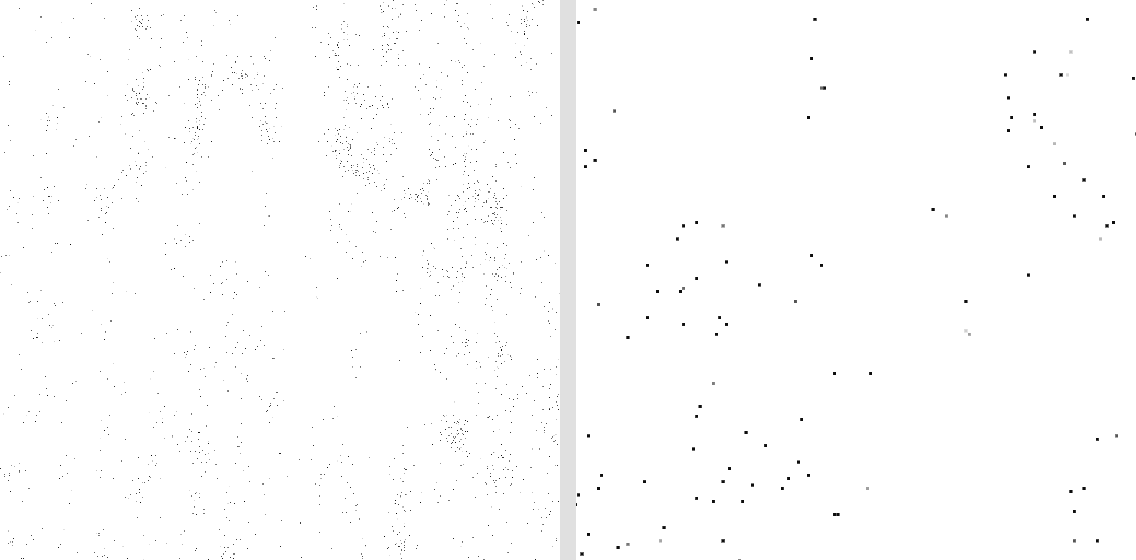
Left, the full canvas; right, a detail of the centre.
A WebGL 1 fragment shader for this texture:

```glsl
precision highp float;

// Sparse dark specks on white, gathered in upright streaks and small clumps.
// A fine grid holds at most one square grain per cell; the chance of a grain
// comes from three layers of gradient noise and a broad bare column.

uniform vec2 u_resolution;

const vec3 PAPER = vec3(1.0);
const vec3 INK = vec3(0.05);

const float GRAIN_CELLS = 512.0;      // grid cells across the canvas
const float BASE_CHANCE = 0.0034;     // chance of a grain in a neutral cell
const float MAX_CHANCE = 0.13;        // limit inside the tightest clumps
const float FAINT_SHARE = 0.25;       // share of grains that are grey

const vec2 REGION_SCALE = vec2(3.0, 2.5);
const vec2 STREAK_SCALE = vec2(19.0, 2.6);
const vec2 CLUMP_SCALE = vec2(17.0, 14.0);
const float REGION_GAIN = 2.0;
const float STREAK_GAIN = 3.8;
const float CLUMP_GAIN = 4.0;

const float BARE_CENTER = 0.53;       // column left nearly empty
const float BARE_WIDTH = 0.05;
const float BARE_DEPTH = 0.95;

float hash(vec2 p) {
  vec3 q = fract(vec3(p.xyx) * 0.1031);
  q += dot(q, q.yzx + 33.33);
  return fract((q.x + q.y) * q.z);
}

vec2 gradientAt(vec2 corner) {
  float angle = 6.28319 * hash(corner);
  return vec2(cos(angle), sin(angle));
}

float gradientNoise(vec2 p) {
  vec2 i = floor(p);
  vec2 f = fract(p);
  vec2 u = f * f * f * (f * (f * 6.0 - 15.0) + 10.0);
  vec2 e = vec2(1.0, 0.0);
  float a = dot(gradientAt(i), f);
  float b = dot(gradientAt(i + e.xy), f - e.xy);
  float c = dot(gradientAt(i + e.yx), f - e.yx);
  float d = dot(gradientAt(i + e.xx), f - e.xx);
  return mix(mix(a, b, u.x), mix(c, d, u.x), u.y);
}

// Probability that a cell centred at p (canvas units) holds a grain.
float grainChance(vec2 p) {
  float crowding = REGION_GAIN * gradientNoise(p * REGION_SCALE + 7.3)
                 + STREAK_GAIN * gradientNoise(p * STREAK_SCALE + 41.7)
                 + CLUMP_GAIN * gradientNoise(p * CLUMP_SCALE + 83.4);
  float offset = (p.x - BARE_CENTER) / BARE_WIDTH;
  float bare = 1.0 - BARE_DEPTH * exp(-offset * offset);
  float lowerRight = smoothstep(0.6, 0.95, p.x) * (1.0 - p.y);
  float tilt = mix(0.75, 1.15, p.x) + lowerRight;
  return min(BASE_CHANCE * exp(crowding) * bare * tilt, MAX_CHANCE);
}

// Darkness of a grain: most are full black, some fade to grey.
float grainStrength(vec2 cell) {
  float pick = hash(cell + 311.0);
  return pick > FAINT_SHARE ? 1.0 : mix(0.15, 0.75, pick / FAINT_SHARE);
}

void main() {
  float side = min(u_resolution.x, u_resolution.y);
  vec2 grid = gl_FragCoord.xy / side * GRAIN_CELLS;
  float pixel = GRAIN_CELLS / side;
  vec2 cell = floor(grid);

  // Smooth-edged square filling its cell.
  vec2 fromCenter = abs(grid - cell - 0.5);
  float edge = 0.5 - max(fromCenter.x, fromCenter.y);
  float cover = clamp(edge / pixel + 0.5, 0.0, 1.0);

  float present = step(hash(cell + 1709.0), grainChance((cell + 0.5) / GRAIN_CELLS));
  float ink = present * cover * grainStrength(cell);
  gl_FragColor = vec4(mix(PAPER, INK, ink), 1.0);
}
```
